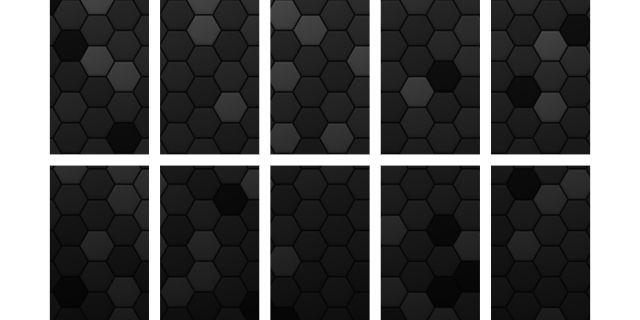
Give the GLSL for this pattern, as a Shadertoy shader.

```glsl
// Ten dark panels, five by two, cut from one sheet of bevelled hexagon tiles on white.

float hash(vec2 id) {
    return fract(sin(dot(id, vec2(127.1, 311.7))) * 43758.545);
}

// Signed distance to an axis-aligned box
float boxDistance(vec2 p, vec2 halfSize) {
    vec2 d = abs(p) - halfSize;
    return length(max(d, 0.0)) + min(max(d.x, d.y), 0.0);
}

// Centre of the nearest flat-topped hexagon, rows one unit apart
vec2 hexCentre(vec2 q) {
    vec2 spacing = vec2(sqrt(3.0), 1.0);
    vec2 a = round(q / spacing) * spacing;
    vec2 b = (round(q / spacing - 0.5) + 0.5) * spacing;
    return length(q - a) < length(q - b) ? a : b;
}

// Distance inward from the hexagon border
float hexEdge(vec2 d) {
    d = abs(d);
    return 0.5 - max(d.y, dot(d, vec2(0.866, 0.5)));
}

// Brightness of a tile: mostly plain, some raised and light, a few nearly black
float tileTone(vec2 id) {
    float kind = hash(id + 17.0);
    float tone = mix(0.82, 1.16, hash(id));
    tone = mix(tone, 1.65, step(0.87, kind));
    return mix(tone, 0.38, step(kind, 0.07));
}

float hexSheet(vec2 p, float pixel) {
    float pitch = 0.0962;
    vec2 q = (p - vec2(-0.0297, 0.0206)) / pitch;
    vec2 centre = hexCentre(q);
    vec2 d = q - centre;
    float edge = hexEdge(d);
    float blur = pixel / pitch;

    // Overall fade to the bottom, with a soft sheen inside each tile
    float shade = mix(0.062, 0.158, p.y + 0.5);
    shade *= tileTone(round(centre * vec2(2.0 / sqrt(3.0), 2.0)));
    shade *= 1.0 + 0.13 * dot(d, vec2(-0.5, 0.85));

    // Bevel: lit rim above, shadowed rim below
    float rim = exp(-pow((edge - 0.065) / 0.025, 2.0));
    shade *= 1.0 + rim * (0.06 + 0.25 * d.y);
    shade *= 1.0 - 0.3 * exp(-edge / 0.045);

    // Dark groove between tiles
    float groove = 1.0 - smoothstep(0.014 - 0.5 * blur, 0.03 + 0.5 * blur, edge);
    return mix(shade, 0.015, 0.85 * groove);
}

void mainImage(out vec4 fragColor, in vec2 fragCoord) {
    float pixel = 1.0 / iResolution.y;
    vec2 p = (fragCoord - 0.5 * iResolution.xy) * pixel;

    // Five columns and two rows, separated by white gutters
    float column = clamp(round(p.x / 0.3447), -2.0, 2.0);
    vec2 local = vec2(p.x - column * 0.3447, abs(p.y) - 0.3174);
    float panel = boxDistance(local, vec2(0.155, 0.3));
    float mask = 1.0 - smoothstep(-0.6 * pixel, 0.6 * pixel, panel);

    fragColor = vec4(vec3(mix(1.0, hexSheet(p, pixel), mask)), 1.0);
}
```
